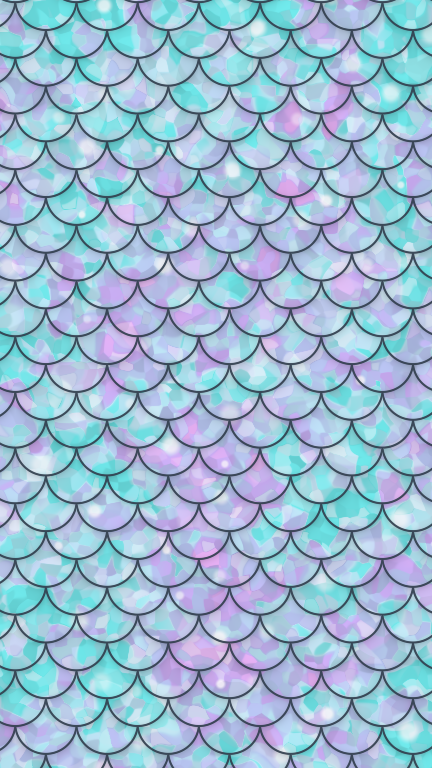
This pattern is drawn by a Shadertoy shader. Its source:

```glsl
// Overlapping mermaid scales, outlined in dark slate over iridescent opal flakes.

vec3 hash32(vec2 p) {
    vec3 q = fract(p.xyx * vec3(0.1031, 0.1030, 0.0973));
    q += dot(q, q.yxz + 33.33);
    return fract((q.xxy + q.yzz) * q.zyx);
}

float valueNoise(vec2 p) {
    vec2 i = floor(p), f = fract(p);
    f = f * f * (3.0 - 2.0 * f);
    float low = mix(hash32(i).x, hash32(i + vec2(1, 0)).x, f.x);
    float high = mix(hash32(i + vec2(0, 1)).x, hash32(i + vec2(1, 1)).x, f.x);
    return mix(low, high, f.y);
}

// Soft-edged, randomly turned cells; returns three random values per flake
vec3 flakes(vec2 p, float sharpness) {
    vec2 cell = floor(p);
    vec3 sum = vec3(0.0);
    float total = 0.0;
    for (int y = -1; y <= 1; y++)
    for (int x = -1; x <= 1; x++) {
        vec2 id = cell + vec2(x, y);
        vec3 h = hash32(id + 17.0);
        vec2 d = id + 0.1 + 0.8 * h.xy - p;
        float a = 6.2832 * h.z;
        d = mat2(cos(a), sin(a), -sin(a), cos(a)) * d * vec2(1.0, 1.0);
        d.x *= 1.5;
        float w = exp(-sharpness * dot(d, d));
        sum += w * hash32(id + 91.0);
        total += w;
    }
    return sum / max(total, 1e-9);
}

// Sparse round glints
float glints(vec2 p) {
    vec2 cell = floor(p);
    float glow = 0.0;
    for (int y = -1; y <= 1; y++)
    for (int x = -1; x <= 1; x++) {
        vec2 id = cell + vec2(x, y);
        vec3 h = hash32(id + 53.0);
        float radius = 0.06 + 0.13 * h.z;
        float d = length(id + hash32(id + 7.0).xy - p);
        glow = max(glow, step(0.5, h.x) * (0.5 + 0.5 * h.y)
                         * (1.0 - smoothstep(0.45 * radius, 1.2 * radius, d)));
    }
    return glow;
}

// Aqua through pale blue and lavender to orchid
vec3 opalColor(float t) {
    vec3 c = mix(vec3(0.42, 0.88, 0.89), vec3(0.72, 0.87, 0.93), smoothstep(0.08, 0.40, t));
    c = mix(c, vec3(0.70, 0.75, 0.92), smoothstep(0.36, 0.56, t));
    c = mix(c, vec3(0.77, 0.66, 0.93), smoothstep(0.56, 0.78, t));
    return mix(c, vec3(0.88, 0.67, 0.93), smoothstep(0.80, 1.02, t));
}

vec3 opal(vec2 p) {
    vec2 warp = vec2(valueNoise(p * 22.0), valueNoise(p * 22.0 + 40.0)) - 0.5;
    vec2 q = p + 0.022 * warp;
    vec3 large = flakes(q * 17.0, 14.0);
    vec3 small = flakes(q * 36.0 + 5.0, 12.0);

    // Lavender gathers down the middle, aqua at the top and sides
    float middle = exp(-7.0 * (p.x - 0.45) * (p.x - 0.45)) * smoothstep(0.05, 0.45, p.y);
    float tone = 0.08 + 0.55 * valueNoise(p * 4.0 + 3.0) + 0.22 * middle
               + 0.62 * (large.x - 0.5) + 0.40 * (small.x - 0.5);

    vec3 c = opalColor(tone) * (0.92 + 0.13 * small.z);
    float pale = 0.35 * smoothstep(0.70, 1.0, large.y) + 0.50 * smoothstep(0.72, 1.0, small.y);
    c = mix(c, vec3(0.93, 0.95, 0.98), pale);
    return mix(c, vec3(0.98, 0.97, 0.98), 0.85 * glints(p * 7.0));
}

// Signed distance to the hanging edge of a row; negative where the row covers
float rowEdge(vec2 s, float row) {
    float x = fract(s.x - 0.25 + 0.5 * mod(row, 2.0)) - 0.5;
    float y = s.y - (0.49 + 0.455 * row - 0.503);
    return length(vec2(x, max(y, 0.0))) - 0.503;
}

void mainImage(out vec4 fragColor, in vec2 fragCoord) {
    // Canvas widths, measured downward from the top
    vec2 p = vec2(fragCoord.x, iResolution.y - fragCoord.y) / iResolution.x;

    // One unit per scale, about seven across
    vec2 s = p * 7.06;
    float row = floor((s.y - 0.49) / 0.455) + 1.0;
    if (rowEdge(s, row) > 0.0) row += 1.0;
    float own = -rowEdge(s, row);
    float above = rowEdge(s, row - 1.0);

    // Shade cast by the row above, and a faint darkening at the own rim
    vec3 color = opal(p);
    color *= 1.0 - 0.20 * exp(-above / 0.06) - 0.10 * exp(-own / 0.04);

    // Outline
    float aa = 0.6 * 7.06 / iResolution.x;
    float line = 1.0 - smoothstep(0.017 - aa, 0.017 + aa, min(own, above));
    color = mix(color, vec3(0.19, 0.24, 0.30), 0.9 * line);

    fragColor = vec4(color, 1.0);
}
```
